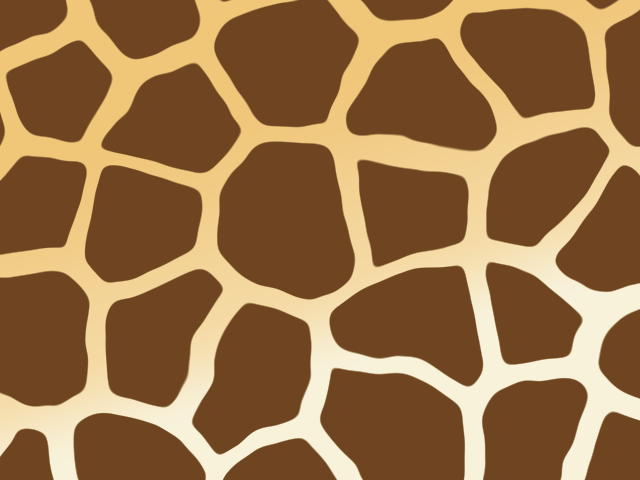
A Shadertoy shader for this pattern:

```glsl
// Giraffe hide: rounded brown patches split by channels fading from gold to cream.

const float CELLS_PER_HEIGHT = 3.9;
const float JITTER = 0.68;          // irregularity of the patch centres
const float HALF_CHANNEL = 0.079;   // half channel width, in cells
const float CHANNEL_VARIATION = 0.04;
const float CORNER_ROUNDING = 0.034;
const float BEND_SCALE = 1.7;       // broad bends of the outlines
const float BEND_AMOUNT = 0.22;
const float RIPPLE_SCALE = 6.0;     // small ripples of the outlines
const float RIPPLE_AMOUNT = 0.036;
const float GRADIENT_TILT = 0.33;
const float RIM_STRENGTH = 0.35;

const vec3 PATCH_BROWN = vec3(0.435, 0.267, 0.127);
const vec3 GOLD = vec3(0.940, 0.775, 0.475);
const vec3 TAN = vec3(0.960, 0.855, 0.645);
const vec3 CREAM = vec3(0.972, 0.948, 0.860);
const vec3 RIM_OLIVE = vec3(0.600, 0.470, 0.260);

// Integer hash giving two values in 0..1
vec2 hash2(vec2 cell) {
    uvec2 q = uvec2(ivec2(cell)) * uvec2(1597u, 3812u) + uvec2(7919u, 104u);
    q = q * 1664525u + 1013904u;
    q.x += q.y * 1664525u;
    q.y += q.x * 1664525u;
    q ^= q >> 16u;
    q.x += q.y * 1664525u;
    q.y += q.x * 1664525u;
    q ^= q >> 16u;
    return vec2(q & 65535u) / 65535.0;
}

// Smooth value noise with two channels in -0.5..0.5
vec2 noise2(vec2 p) {
    vec2 i = floor(p);
    vec2 f = p - i;
    f = f * f * (3.0 - 2.0 * f);
    vec2 low = mix(hash2(i), hash2(i + vec2(1, 0)), f.x);
    vec2 high = mix(hash2(i + vec2(0, 1)), hash2(i + vec2(1, 1)), f.x);
    return mix(low, high, f.y) - 0.5;
}

vec2 patchCentre(vec2 cell) {
    return cell + 0.5 + JITTER * (hash2(cell) - 0.5);
}

// Distance to the nearest Voronoi border, with rounded corners
float borderDistance(vec2 p) {
    vec2 home = floor(p);
    vec2 nearestCell = home;
    vec2 toNearest = vec2(0.0);
    float best = 1e5;
    for (int y = -1; y <= 1; y++)
    for (int x = -1; x <= 1; x++) {
        vec2 cell = home + vec2(x, y);
        vec2 toCentre = patchCentre(cell) - p;
        float d = dot(toCentre, toCentre);
        if (d < best) {
            best = d;
            toNearest = toCentre;
            nearestCell = cell;
        }
    }

    // Soft minimum over the bisectors with all neighbours
    float sum = 0.0;
    for (int y = -2; y <= 2; y++)
    for (int x = -2; x <= 2; x++) {
        if (x == 0 && y == 0) continue;
        vec2 toCentre = patchCentre(nearestCell + vec2(x, y)) - p;
        vec2 normal = normalize(toCentre - toNearest);
        float d = dot(0.5 * (toCentre + toNearest), normal);
        sum += exp(-d / CORNER_ROUNDING);
    }
    return -CORNER_ROUNDING * log(sum);
}

// Tilted fade of the channels, from the upper left to the lower right
vec3 channelColour(vec2 uv) {
    float t = 1.0 - uv.y + GRADIENT_TILT * uv.x;
    vec3 colour = mix(GOLD, TAN, smoothstep(0.35, 0.88, t));
    return mix(colour, CREAM, smoothstep(0.80, 1.02, t));
}

void mainImage(out vec4 fragColor, in vec2 fragCoord) {
    vec2 uv = fragCoord / iResolution.y;
    vec2 p = uv * CELLS_PER_HEIGHT + vec2(11.3, 6.4);

    // Bend and ripple the outlines
    vec2 warped = p + BEND_AMOUNT * noise2(p * BEND_SCALE)
                    + RIPPLE_AMOUNT * noise2(p * RIPPLE_SCALE + 31.7);

    float halfWidth = HALF_CHANNEL + CHANNEL_VARIATION * noise2(p * 1.1 + 57.2).x;
    float inside = borderDistance(warped) - halfWidth;

    // Antialiased patch with a thin olive rim
    float pixel = CELLS_PER_HEIGHT / iResolution.y;
    float mask = smoothstep(-0.75 * pixel, 0.75 * pixel, inside);
    float rimWidth = max(0.006, pixel);
    float rim = RIM_STRENGTH * (1.0 - smoothstep(0.0, rimWidth, abs(inside)));

    vec3 colour = mix(channelColour(uv), PATCH_BROWN, mask);
    colour = mix(colour, RIM_OLIVE, rim);
    fragColor = vec4(colour, 1.0);
}
```
